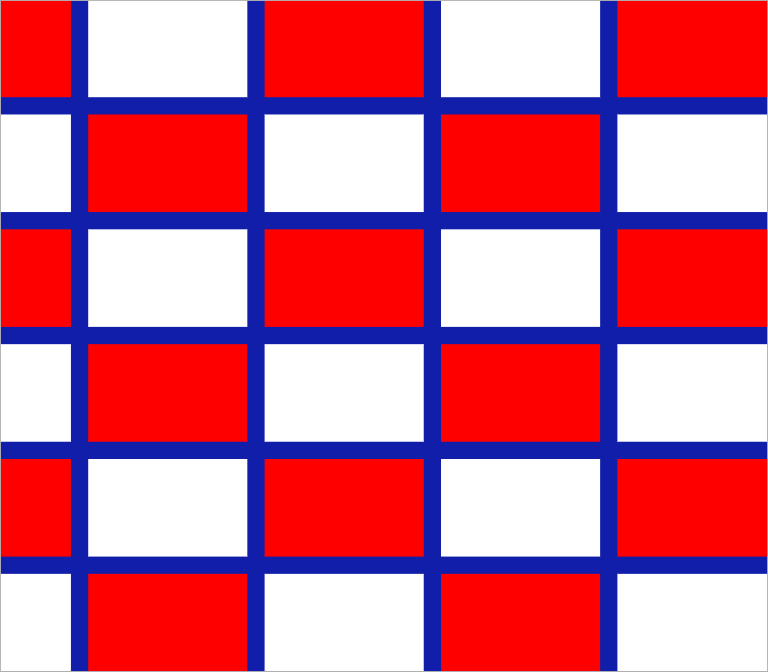
This pattern is drawn by a Shadertoy shader. Its source:

```glsl
// Red and white checkerboard of wide rectangles divided by a blue grid.

// Lengths are in canvas heights, measured from the lower left.
const vec2 GRID_PERIOD = vec2(0.2625, 0.1709);
const vec2 GRID_ORIGIN = vec2(0.1184, 0.1589); // first line crossing
const float LINE_WIDTH = 0.0257;
const float FRAME_WIDTH = 0.0014;

const vec3 WHITE = vec3(1.0);
const vec3 RED = vec3(1.0, 0.0, 0.0);
const vec3 BLUE = vec3(0.066, 0.118, 0.663);
const vec3 FRAME_GREY = vec3(0.70);

// Antialiased coverage of the region where the distance is negative.
float coverage(float dist, float pixel) {
    return clamp(0.5 - dist / pixel, 0.0, 1.0);
}

// Signed distance to the nearest grid line, negative inside it.
float gridDistance(vec2 gridPos) {
    vec2 toLine = abs(gridPos - floor(gridPos + 0.5)) * GRID_PERIOD;
    return min(toLine.x, toLine.y) - 0.5 * LINE_WIDTH;
}

// Cells alternate along both axes; colours change beneath the lines.
vec3 checkerColor(vec2 gridPos) {
    vec2 cell = floor(gridPos);
    return mix(WHITE, RED, mod(cell.x + cell.y, 2.0));
}

void mainImage(out vec4 fragColor, in vec2 fragCoord) {
    float pixel = 1.0 / iResolution.y;
    vec2 pos = fragCoord * pixel;
    vec2 canvas = iResolution.xy * pixel;
    vec2 gridPos = (pos - GRID_ORIGIN) / GRID_PERIOD;

    // Checker cells and the grid over them
    vec3 color = checkerColor(gridPos);
    color = mix(color, BLUE, coverage(gridDistance(gridPos), pixel));

    // Hairline frame around the canvas
    vec2 toEdge = min(pos, canvas - pos);
    float frameDist = min(toEdge.x, toEdge.y) - FRAME_WIDTH;
    color = mix(color, FRAME_GREY, coverage(frameDist, pixel));

    fragColor = vec4(color, 1.0);
}
```
